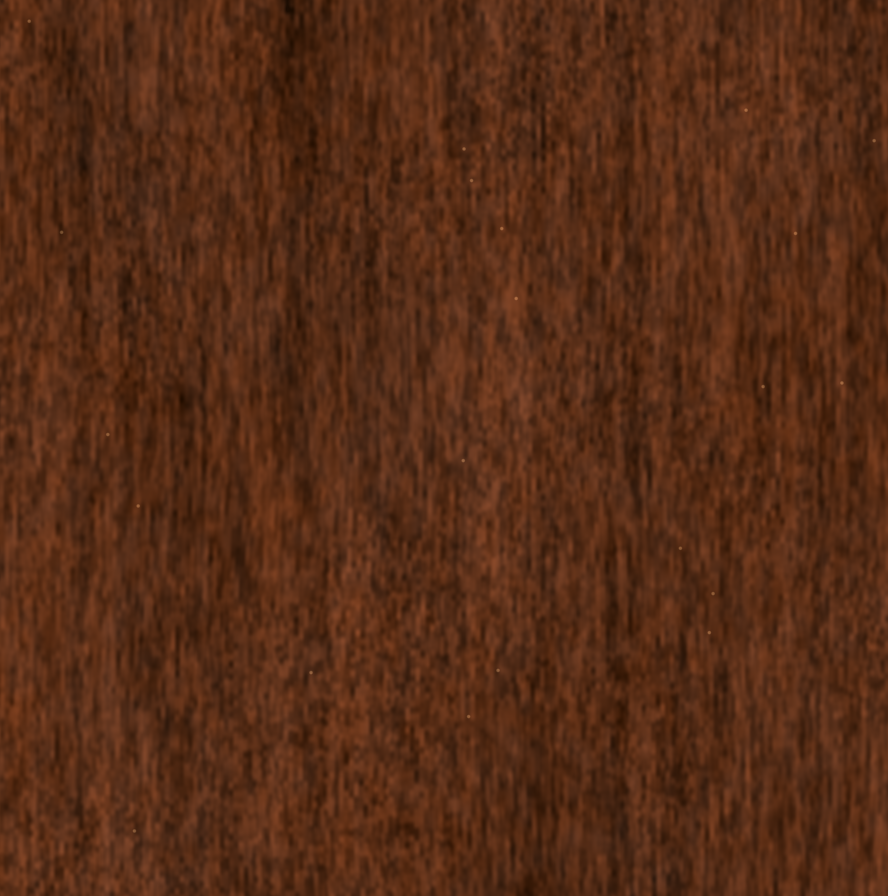
A Shadertoy shader for this texture:

```glsl
// Dark reddish-brown wood veneer with fine vertical fibres and broken dark seams.

// Colours
const vec3 DARK_WOOD  = vec3(0.170, 0.080, 0.024);
const vec3 LIGHT_WOOD = vec3(0.490, 0.258, 0.142);
const vec3 HUE_SHIFT  = vec3(0.000, 0.016, 0.030);
const vec3 FLECK_TINT = vec3(0.24, 0.20, 0.14);

// Cells per canvas height: across and along the grain
const vec2 LONG_FIBRES  = vec2(165.0, 17.0);
const vec2 SHORT_FIBRES = vec2(195.0, 62.0);
const vec2 SPECKLE      = vec2(180.0, 140.0);
const vec2 STREAKS      = vec2(42.0, 3.0);
const vec2 BROAD_BANDS  = vec2(9.0, 1.6);
const vec2 FIGURE       = vec2(7.0, 5.0);
const vec2 HUE_PATCHES  = vec2(75.0, 40.0);
const float FLECK_CELLS = 22.0;

// Strengths in tone
const float LONG_AMOUNT    = 0.19;
const float SHORT_AMOUNT   = 0.23;
const float SPECKLE_AMOUNT = 0.17;
const float STREAK_AMOUNT  = 0.13;
const float BAND_AMOUNT    = 0.13;
const float SEAM_AMOUNT    = 0.24;
const float BASE_TONE      = 0.52;

const int SEAM_COUNT    = 7;
const float SEAM_WIDTH  = 0.009;
const float GRAIN_WOBBLE = 0.004;

// Integer hash, 0 to 1
float hash(vec2 cell) {
    uvec2 q = uvec2(ivec2(cell)) * uvec2(1597334673u, 3812015801u);
    uint n = (q.x ^ q.y) * 1597334673u;
    n = (n ^ (n >> 15)) * 2246822519u;
    n ^= n >> 13;
    return float(n >> 8) / 16777216.0;
}

// One column of noise, slid along the grain to hide the lattice
float column(float x, float y) {
    y += 64.0 * hash(vec2(x, 911.0));
    float cell = floor(y);
    float f = smoothstep(0.0, 1.0, y - cell);
    return mix(hash(vec2(x, cell)), hash(vec2(x, cell + 1.0)), f);
}

// Strand noise, -1 to 1
float strands(vec2 p, float seed) {
    p += vec2(seed * 517.0, seed * 83.0);
    float cell = floor(p.x);
    float f = smoothstep(0.0, 1.0, p.x - cell);
    return 2.0 * mix(column(cell, p.y), column(cell + 1.0, p.y), f) - 1.0;
}

// Dark seams at random positions, fading in and out along the grain
float seams(vec2 p, float aspect) {
    float total = 0.0;
    for (int i = 0; i < SEAM_COUNT; i++) {
        float k = float(i);
        float centre = aspect * (k + 0.15 + 0.7 * hash(vec2(k, 37.0))) / float(SEAM_COUNT);
        centre += 0.006 * strands(vec2(k * 3.0 + 0.5, p.y * 4.0), 11.0);
        float width = SEAM_WIDTH * mix(0.5, 1.6, hash(vec2(k, 71.0)));
        float offset = (p.x - centre) / width;
        float presence = smoothstep(-0.5, 0.6, strands(vec2(k * 3.0, p.y * 5.0), 12.0));
        total += exp(-offset * offset) * presence;
    }
    return min(total, 1.0);
}

// Rare pale dust flecks with soft edges
float flecks(vec2 p) {
    vec2 cell = floor(p * FLECK_CELLS);
    vec2 spot = 0.2 + 0.6 * vec2(hash(cell + 101.0), hash(cell + 203.0));
    float d = length(fract(p * FLECK_CELLS) - spot) / FLECK_CELLS;
    float rare = step(0.965, hash(cell + 307.0));
    return rare * (1.0 - smoothstep(0.0008, 0.0028, d));
}

void mainImage(out vec4 fragColor, in vec2 fragCoord) {
    vec2 p = fragCoord / iResolution.y;
    float aspect = iResolution.x / iResolution.y;

    // Let the grain wander slightly
    vec2 grain = p;
    grain.x += GRAIN_WOBBLE * strands(p * FIGURE, 1.0);

    // Patches where the fibres break up into speckle
    float figure = smoothstep(-0.4, 0.7, strands(p * FIGURE, 2.0));
    float seam = seams(grain, aspect);

    // Layered tone, broad to fine
    float tone = BASE_TONE;
    tone += BAND_AMOUNT * strands(grain * BROAD_BANDS, 3.0);
    tone += STREAK_AMOUNT * strands(grain * STREAKS, 4.0);
    tone += LONG_AMOUNT * strands(grain * LONG_FIBRES, 5.0) * mix(1.2, 0.6, figure);
    tone += SHORT_AMOUNT * strands(grain * SHORT_FIBRES, 6.0);
    tone += SPECKLE_AMOUNT * strands(grain * SPECKLE, 7.0) * mix(0.6, 1.4, figure);
    tone -= SEAM_AMOUNT * seam * (0.75 + 0.5 * strands(grain * SHORT_FIBRES, 8.0));

    // Colour, drifting between red and dull brown
    vec3 colour = mix(DARK_WOOD, LIGHT_WOOD, clamp(tone, -0.2, 1.15));
    float hue = 0.6 * strands(p * HUE_PATCHES, 9.0) + 0.4 * strands(p * FIGURE, 10.0);
    colour += HUE_SHIFT * hue;
    colour += FLECK_TINT * flecks(p);
    fragColor = vec4(clamp(colour, 0.0, 1.0), 1.0);
}
```
